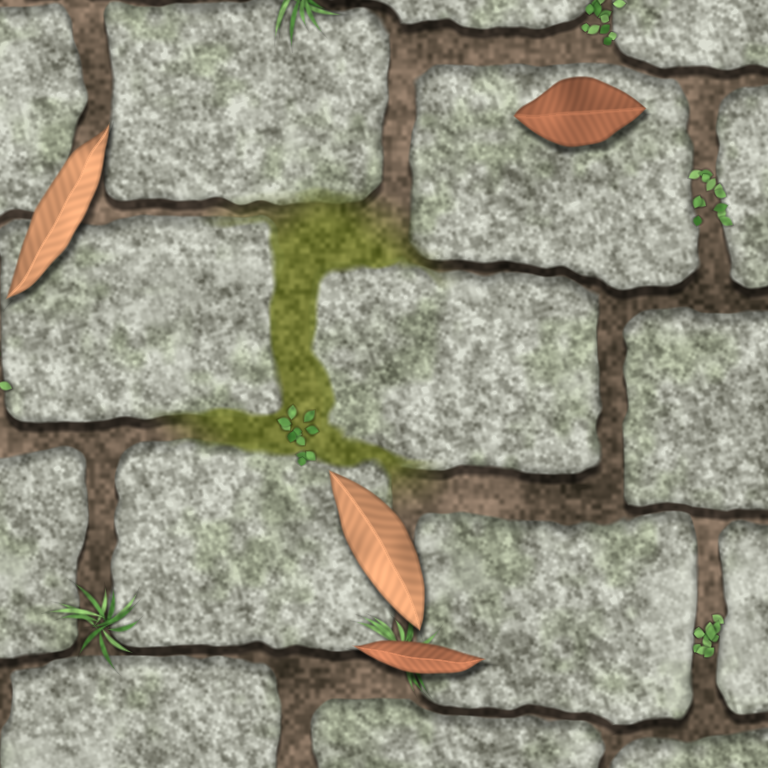
Give the GLSL for this texture, as a Shadertoy shader.

```glsl
// Weathered grey cobblestones with mossy soil joints, small weeds and fallen leaves.

const vec2 PITCH = vec2(0.40, 0.288);           // stone spacing
const vec3 STONE_DARK = vec3(0.37, 0.37, 0.32);
const vec3 STONE_PALE = vec3(0.86, 0.87, 0.82);
const vec3 STONE_ALGAE = vec3(0.53, 0.57, 0.44);
const vec3 SOIL_DARK = vec3(0.17, 0.15, 0.11);
const vec3 SOIL_DRY = vec3(0.62, 0.53, 0.45);
const vec3 MOSS_DEEP = vec3(0.27, 0.31, 0.07);
const vec3 MOSS_LIT = vec3(0.60, 0.62, 0.30);
const vec3 WEED_DEEP = vec3(0.23, 0.44, 0.17);
const vec3 WEED_LIT = vec3(0.56, 0.74, 0.43);
const vec3 LEAF_PEACH = vec3(0.86, 0.61, 0.44);
const vec3 LEAF_RUST = vec3(0.67, 0.42, 0.30);

float hash(vec2 p) {
    vec3 q = fract(p.xyx * 0.1031);
    q += dot(q, q.yzx + 33.33);
    return fract((q.x + q.y) * q.z);
}

float noise(vec2 p) {
    vec2 i = floor(p), f = fract(p);
    f = f * f * (3.0 - 2.0 * f);
    vec2 e = vec2(0.0, 1.0);
    return mix(mix(hash(i), hash(i + e.yx), f.x),
               mix(hash(i + e.xy), hash(i + e.yy), f.x), f.y);
}

vec2 turn(vec2 p, float a) {
    return vec2(cos(a) * p.x - sin(a) * p.y, sin(a) * p.x + cos(a) * p.y);
}

float cover(float d) { return smoothstep(0.002, -0.002, d); }

// Running bond whose courses sink towards the right
vec2 stoneCentre(vec2 id) {
    vec2 c = vec2(0.325 - 0.135 * mod(id.y, 2.0), 0.14) + PITCH * id;
    c += 0.02 * (vec2(hash(id + 21.0), hash(id + 47.0)) - 0.5);
    c.y += 0.1 * smoothstep(0.35, 0.85, c.x);
    return c;
}

float roundBox(vec2 p, vec2 halfSize, float radius) {
    vec2 q = abs(p) - halfSize + radius;
    return length(max(q, 0.0)) + min(max(q.x, q.y), 0.0) - radius;
}

// Depth inside the nearest stone; negative in the joints
float stoneDepth(vec2 p) {
    p += 0.024 * (vec2(noise(p * 9.0), noise(p * 9.0 + 31.0)) - 0.5);
    p += 0.011 * (vec2(noise(p * 38.0), noise(p * 38.0 + 17.0)) - 0.5);
    float nearest = 1.0, second = 1.0;
    for (int k = 0; k < 9; k++) {
        vec2 id = floor(p / PITCH) + vec2(k % 3 - 1, k / 3 - 1);
        vec2 gap = vec2(0.013, 0.006) + 0.007 * hash(id + 5.0);
        float d = roundBox(p - stoneCentre(id), PITCH * 0.5 - gap, 0.03);
        second = min(second, max(nearest, d));
        nearest = min(nearest, d);
    }
    return min(-nearest, 0.5 * (second - nearest) - 0.006);
}

vec3 stoneColour(vec2 p) {
    float grain = 0.52 + 0.30 * (noise(p * 13.0) - 0.5)
        + 0.38 * (noise(turn(p, 0.6) * vec2(60.0, 42.0)) - 0.5)
        + 0.52 * (noise(turn(p, 0.9) * vec2(130.0, 95.0)) - 0.5)
        + 0.48 * (noise(turn(p, 0.3) * 215.0) - 0.5);
    vec3 col = mix(STONE_DARK, STONE_PALE, clamp(grain + 0.04, 0.0, 1.0));
    float algae = smoothstep(0.45, 0.8, noise(p * 11.0 + 60.0) * 0.6 + noise(p * 45.0) * 0.4);
    float lichen = smoothstep(0.68, 0.82, noise(p * 8.0 + 9.0) * 0.65 + noise(p * 34.0 + 3.0) * 0.35);
    col = mix(col, STONE_ALGAE * (0.65 + 0.7 * grain), 0.5 * algae);
    return mix(col, STONE_PALE, 0.45 * lichen);
}

// Leaf from tip a to tip b: signed distance, position along, position across
vec3 leafShape(vec2 p, vec2 a, vec2 b, float width, float bend) {
    vec2 axis = b - a;
    float len = length(axis);
    vec2 dir = axis / len, q = p - a;
    float t = dot(q, dir) / len;
    float arch = 4.0 * t * (1.0 - t);
    float side = dot(q, vec2(-dir.y, dir.x)) - bend * arch;
    return vec3(abs(side) - width * arch, t, side / width);
}

vec3 addLeaf(vec3 col, vec2 p, vec2 a, vec2 b, float width, float bend, vec3 tint) {
    p += 0.006 * (noise(p * 30.0) - 0.5);
    float shade = leafShape(p - vec2(0.003, 0.008), a, b, width, bend).x;
    col *= 1.0 - 0.6 * smoothstep(0.008, -0.004, shade);
    vec3 leaf = leafShape(p, a, b, width, bend);
    float veins = 0.5 + 0.5 * cos(95.0 * (leaf.y - 0.12 * abs(leaf.z)));
    float rib = smoothstep(0.09, 0.02, abs(leaf.z));
    vec3 body = tint * (0.80 + 0.28 * noise(p * 28.0) + 0.08 * veins + 0.07 * sign(leaf.z));
    body = mix(body, tint * 1.18, 0.6 * rib);
    body *= 0.78 + 0.22 * smoothstep(0.0, -0.006, leaf.x);
    return mix(col, body, cover(leaf.x));
}

// Sprigs of leaflets or grass rooted in the upright joints
vec3 addWeeds(vec3 col, vec2 p) {
    for (int k = 0; k < 9; k++) {
        vec2 id = floor(p / PITCH) + vec2(k % 3 - 1, k / 3 - 1);
        vec2 root = stoneCentre(id) + PITCH * vec2(-0.5, mix(0.0, 0.5, hash(id + 71.0)));
        if (hash(id + 13.0) < 0.3 || length(p - root) > 0.08) continue;
        float grass = step(0.75, hash(id + 29.0));
        for (int n = 0; n < 12; n++) {
            vec2 seed = id * 7.0 + float(n) * 3.7 + 100.0;
            vec2 dir = turn(vec2(1.0, 0.0), 6.283 * hash(seed));
            vec2 spread = vec2(hash(seed + 2.0), hash(seed + 5.0)) - 0.5;
            vec2 base = root + spread * mix(vec2(0.035, 0.065), vec2(0.02), grass);
            float len = mix(0.016, 0.05, grass) * (0.7 + 0.6 * hash(seed + 8.0));
            float d = leafShape(p, base, base + dir * len, mix(0.0055, 0.003, grass), 0.004 * grass).x;
            vec3 tint = mix(WEED_DEEP, WEED_LIT, hash(seed + 11.0));
            col *= 1.0 - 0.25 * smoothstep(0.005, 0.0, d);
            col = mix(col, tint * (0.8 + 0.4 * noise(p * 160.0)), cover(d));
        }
    }
    return col;
}

void mainImage(out vec4 fragColor, in vec2 fragCoord) {
    vec2 p = fragCoord / iResolution.y;
    p.y = 1.0 - p.y;                            // y runs downwards
    float depth = stoneDepth(p);
    float above = stoneDepth(p - vec2(0.0, 0.013));
    float fine = noise(p * 150.0), clump = noise(p * 55.0);

    // Soil joints, shaded under the stone above
    float dry = 0.5 * noise(p * 8.0 + 40.0) + 0.35 * clump + 0.45 * fine - 0.12;
    vec3 soil = mix(SOIL_DARK, SOIL_DRY, clamp(dry, 0.0, 1.0));
    float shadow = smoothstep(-0.003, 0.005, above);
    soil *= 1.0 - 0.55 * shadow;

    // Stones with worn, darker rims
    vec3 stone = stoneColour(p) * mix(0.74, 1.0, smoothstep(0.0, 0.016, depth + 0.006 * clump));
    stone *= 0.8 + 0.2 * smoothstep(-0.004, 0.008, above);
    vec3 col = mix(soil, stone, smoothstep(-0.002, 0.003, depth));

    // Moss swells out of the joints near one crossing
    float damp = smoothstep(0.25, 0.15, length(p - vec2(0.40, 0.46)) + 0.05 * (noise(p * 14.0) - 0.5));
    float moss = damp * smoothstep(0.007, -0.004, depth - 0.018 * noise(p * 24.0));
    vec3 mossTint = mix(MOSS_DEEP, MOSS_LIT, 0.55 * fine + 0.45 * clump);
    col = mix(col, mossTint, 0.92 * moss);

    col = addWeeds(col, p);
    col = addLeaf(col, p, vec2(0.01, 0.39), vec2(0.14, 0.16), 0.031, 0.006, LEAF_PEACH);
    col = addLeaf(col, p, vec2(0.67, 0.152), vec2(0.84, 0.14), 0.044, 0.0, LEAF_RUST);
    col = addLeaf(col, p, vec2(0.428, 0.612), vec2(0.548, 0.822), 0.038, -0.012, LEAF_PEACH);
    col = addLeaf(col, p, vec2(0.46, 0.84), vec2(0.633, 0.86), 0.019, 0.008, LEAF_RUST * 1.15);
    fragColor = vec4(clamp(col, 0.0, 1.0), 1.0);
}
```
